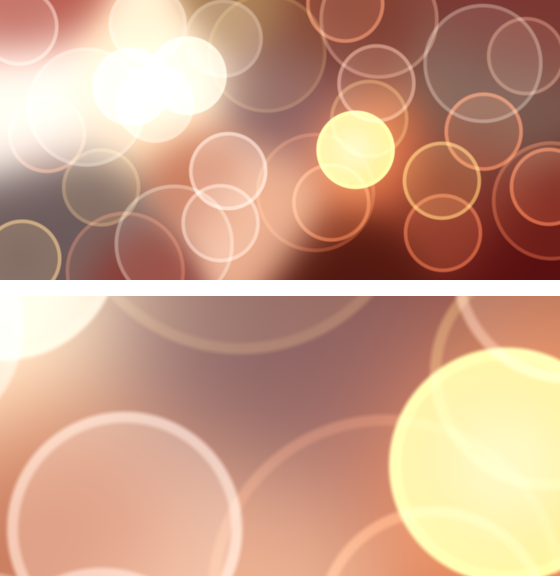
Top, the full canvas; bottom, a detail of the centre.
Write a Shadertoy shader that draws this background.

```glsl
const float SMALL_RADIUS = 0.14;
const float LARGE_RADIUS = 0.213;
const float RIM_WIDTH = 0.013;
const float EDGE_SOFTNESS = 0.0042;
const float CONTRAST = 1.14;
const float CONTRAST_PIVOT = 0.46;
const vec2 SMALL_GRID = vec2(6.0, 3.0);
const vec2 LARGE_GRID = vec2(4.0, 2.0);
const vec2 FIELD_SIZE = vec2(2.0, 1.0);

const vec3 PALE = vec3(1.0, 0.86, 0.80);
const vec3 EMBER = vec3(1.0, 0.46, 0.27);
const vec3 GOLD = vec3(1.0, 0.74, 0.36);
const vec3 MIST = vec3(0.86, 0.82, 0.76);
const vec3 LEMON = vec3(1.0, 0.93, 0.48);
const vec3 CREAM = vec3(1.0, 0.95, 0.78);

const vec2 LIGHT_POS = vec2(0.57, 0.71);
const vec2 LIGHT_STEP = vec2(0.20, 0.04);
const vec2 LAMP_POS = vec2(1.27, 0.465);

// Blurred backdrop patches: x, y, spread
const int PATCHES = 16;
const vec3 PATCH_SHAPE[PATCHES] = vec3[](
    vec3(0.08, 1.00, 0.18), vec3(0.10, 0.63, 0.20), vec3(0.52, 0.66, 0.22), vec3(0.88, 0.99, 0.15),
    vec3(1.20, 0.93, 0.22), vec3(1.04, 0.66, 0.20), vec3(1.75, 0.62, 0.24), vec3(1.85, 0.98, 0.23),
    vec3(1.95, 0.12, 0.25), vec3(0.25, 0.21, 0.22), vec3(0.48, 0.00, 0.14), vec3(0.90, 0.28, 0.18),
    vec3(1.28, 0.02, 0.19), vec3(1.33, 0.46, 0.17), vec3(0.70, 0.38, 0.14), vec3(1.62, 0.30, 0.19));
const vec3 PATCH_COLOR[PATCHES] = vec3[](
    vec3(0.68, 0.36, 0.32), vec3(1.00, 0.95, 0.91), vec3(1.00, 0.88, 0.74), vec3(0.62, 0.48, 0.34),
    vec3(0.45, 0.23, 0.19), vec3(0.51, 0.38, 0.39), vec3(0.48, 0.38, 0.34), vec3(0.48, 0.24, 0.22),
    vec3(0.36, 0.11, 0.11), vec3(0.43, 0.37, 0.37), vec3(0.50, 0.22, 0.20), vec3(0.88, 0.67, 0.56),
    vec3(0.34, 0.14, 0.11), vec3(0.80, 0.42, 0.28), vec3(0.72, 0.43, 0.33), vec3(0.54, 0.25, 0.20));

float hash(vec2 p) {
    return fract(sin(dot(p, vec2(127.1, 311.7))) * 43758.5453);
}

vec3 screenBlend(vec3 base, vec3 light) {
    return 1.0 - (1.0 - base) * (1.0 - clamp(light, 0.0, 1.0));
}

float glow(vec2 offset, float spread) {
    return exp(-dot(offset, offset) / (spread * spread));
}

vec3 backdrop(vec2 p) {
    vec3 sum = vec3(0.0);
    float total = 0.0;
    for (int i = 0; i < PATCHES; i++) {
        float weight = glow(p - PATCH_SHAPE[i].xy, PATCH_SHAPE[i].z) + 1e-5;
        sum += PATCH_COLOR[i] * weight;
        total += weight;
    }
    return sum / total;
}

// Translucent disc with a brighter rim
vec3 addDisc(vec3 color, vec2 offset, float radius, vec3 tint, float fill, float rim) {
    float dist = length(offset);
    float edge = dist - radius;
    float inside = 1.0 - smoothstep(-EDGE_SOFTNESS, EDGE_SOFTNESS, edge);
    float ring = smoothstep(-EDGE_SOFTNESS, EDGE_SOFTNESS, edge + RIM_WIDTH);
    float body = fill * mix(0.8, 1.0, dist / radius);
    return screenBlend(color, tint * inside * mix(body, max(rim, fill), ring));
}

// One disc per jittered grid cell
vec3 addDiscLayer(vec3 color, vec2 p, vec2 grid, float radius, vec3 paleTint, float strength, float seed) {
    for (float y = 0.0; y < grid.y; y++) {
        for (float x = 0.0; x < grid.x; x++) {
            vec2 key = vec2(x, y) + seed;
            vec2 jitter = vec2(hash(key), hash(key + 17.3));
            vec2 center = (vec2(x, y) + jitter) / grid * FIELD_SIZE;
            float warmth = hash(key + 31.7) + 0.2 * (center.x - 1.0);
            vec3 tint = mix(paleTint, EMBER, smoothstep(0.4, 0.8, warmth));
            tint = mix(tint, GOLD, step(0.82, hash(key + 47.9)));
            float power = strength * mix(0.5, 1.0, hash(key + 63.1));
            float boost = 1.0 + 2.0 * glow(center - LIGHT_POS, 0.35);
            color = addDisc(color, p - center, radius, tint, 0.21 * power * boost, 0.70 * power);
        }
    }
    return color;
}

void mainImage(out vec4 fragColor, in vec2 fragCoord) {
    vec2 p = fragCoord / iResolution.y;
    vec3 color = backdrop(p);

    // Wide halos
    color = screenBlend(color, CREAM * 0.5 * glow((p - LIGHT_POS) * vec2(0.7, 1.2), 0.19));
    color = screenBlend(color, EMBER * 0.4 * glow(p - LAMP_POS, 0.20));

    // Discs, back to front
    color = addDiscLayer(color, p, LARGE_GRID, LARGE_RADIUS, MIST, 0.65, 5.0);
    for (float side = -0.5; side < 1.0; side++) {
        vec2 offset = p - LIGHT_POS - side * LIGHT_STEP;
        color = addDisc(color, offset, SMALL_RADIUS, CREAM, 0.62, 0.66);
    }
    vec2 lampOffset = p - LAMP_POS;
    color = addDisc(color, lampOffset, SMALL_RADIUS, LEMON, 0.88, 0.98);
    color = screenBlend(color, CREAM * 0.45 * glow(lampOffset, 0.08));
    color = addDiscLayer(color, p, SMALL_GRID, SMALL_RADIUS, PALE, 0.95, 23.0);

    color = (color - CONTRAST_PIVOT) * CONTRAST + CONTRAST_PIVOT;
    fragColor = vec4(clamp(color, 0.0, 1.0), 1.0);
}
```
